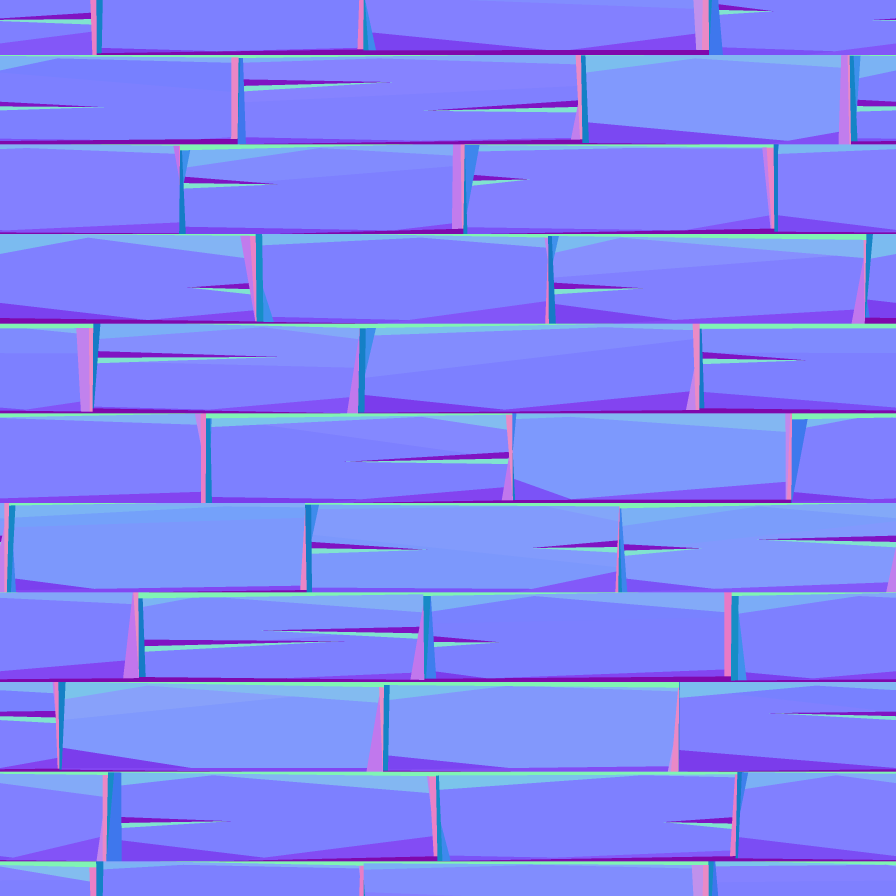
Reproduce this texture map procedurally as a WebGL 1 fragment shader.

```glsl
precision highp float;

// Tangent-space normal map of long chiselled bricks: ten staggered courses of three.
// Each brick is a stack of straight cuts (bevels, chipped ends, cracks, rims), each
// setting a surface slope; slopes are encoded as normals and supersampled.

uniform vec2 u_resolution;

const float COURSES = 10.0;
const float BRICKS = 3.0;
const float COURSE_SHIFT = 0.388;
const float TAU = 6.2831853;
const int SAMPLES = 3;

// Four random values per cell and salt, without sine
vec4 hash4(vec2 cell, float salt) {
  vec4 p = fract(vec4(cell, salt, cell.x + 7.0) * vec4(0.1031, 0.1030, 0.0973, 0.1099));
  p += dot(p, p.wzxy + 33.33);
  return fract((p.xxyz + p.yzzw) * p.zywx);
}

// Replaces the slope wherever the inside distance is positive
vec2 cut(vec2 slope, float inside, vec2 facet) {
  return mix(slope, facet, step(0.0, inside));
}

vec3 encodeNormal(vec2 slope) {
  return 0.5 + 0.5 * normalize(vec3(slope, 1.0));
}

// Sideways stagger of a course, in brick lengths; periodic over all courses
float stagger(float course) {
  float a = TAU * course / COURSES;
  return 0.566 + 0.157 * sin(a - 0.667) + 0.222 * sin(2.0 * a)
    - 0.145 * sin(3.0 * a) + 0.164 * sin(4.0 * a - 0.617) - 0.084 * cos(5.0 * a);
}

// Position of a vertical joint, slightly uneven and leaning
float joint(float index, float course, float y) {
  vec4 r = hash4(vec2(mod(index, BRICKS), course), 3.0);
  return index + 0.17 * (r.x - 0.5) + 0.016 * (r.y - 0.5) * (y - 0.5);
}

// Long bevel of two facets that meet at a thin crest
vec2 bevel(vec2 slope, float along, float depth, vec4 r, float lean) {
  float crest = mix(0.2, 0.8, r.x);
  float before = 0.04 + 0.25 * r.y * (crest - along) / crest;
  float after = 0.04 + 0.25 * r.z * (along - crest) / (1.0 - crest);
  float steep = lean * mix(0.75, 1.35, r.w);
  slope = cut(slope, before - depth, vec2(-0.04, steep));
  return cut(slope, after - depth, vec2(0.03, steep * 0.85));
}

// Chipped brick end: a broad gentle facet under a narrow steep one
vec2 chippedEnd(vec2 slope, float depth, float y, vec4 r, float side) {
  float broad = mix(r.x, r.y, y) * 0.32 - 0.12;
  float narrow = mix(r.z, r.w, y) * 0.10 - 0.015;
  slope = cut(slope, broad - depth, vec2(0.6 * side, 0.3 * (r.z - 0.4)));
  return cut(slope, narrow - depth, vec2(1.5 * side, 0.3 * (r.x - 0.3)));
}

// Tapering split with a dark upper wall and a lit lower wall
vec2 crack(vec2 slope, float depth, float y, vec4 r) {
  float present = step(r.x, 0.3);
  float spread = 0.075 * (1.0 - depth / (0.7 + 1.7 * r.y * r.y));
  float d = y - mix(0.38, 0.66, r.z) - 0.06 * (r.w - 0.5) * depth;
  float upper = min(d, spread - d);
  float lower = min(-d, 0.85 * spread + d);
  slope = mix(slope, vec2(0.0, -1.6), present * step(0.0, upper));
  return mix(slope, vec2(0.0, 1.25), present * step(0.0, lower));
}

// Tapering sliver along the very top or bottom edge
vec2 rim(vec2 slope, float along, float depth, vec2 r, float lean) {
  return cut(slope, mix(r.x, r.y, along) * 0.10 - 0.03 - depth, vec2(0.0, lean));
}

// All facets of one brick; p runs from its lower left, one course high
vec2 brickSlope(vec2 p, float width, vec2 id) {
  float along = p.x / width;
  vec4 face = hash4(id, 11.0);
  vec4 plane = hash4(id, 23.0);
  vec4 edges = hash4(id, 37.0);

  // Main face and one faint broad facet
  vec2 slope = vec2(0.06 * (face.x - 0.5), 0.2 * step(0.72, face.y));
  float split = p.y - mix(0.45, 0.8, plane.x) + (along - 0.5) * (plane.y - 0.5);
  slope += step(0.0, split) * step(0.5, face.z) * vec2(0.14 * (plane.z - 0.5), 0.13 * plane.w);

  slope = bevel(slope, along, 1.0 - p.y, hash4(id, 41.0), 0.48);
  slope = bevel(slope, along, p.y, hash4(id, 59.0), -0.48);
  slope = crack(slope, p.x, p.y, hash4(id, 67.0));
  slope = crack(slope, width - p.x, p.y, hash4(id, 79.0));
  slope = chippedEnd(slope, p.x, p.y, hash4(id, 83.0), -1.0);
  slope = chippedEnd(slope, width - p.x, p.y, hash4(id, 97.0), 1.0);
  slope = rim(slope, along, 1.0 - p.y, edges.xy, 2.2);
  return rim(slope, along, p.y, edges.zw, -2.7);
}

// Finds the brick under a canvas point and shades it
vec3 wall(vec2 uv) {
  float v = (1.0 - uv.y) * COURSES + COURSE_SHIFT;
  float course = mod(floor(v), COURSES);
  float y = 1.0 - fract(v);
  float x = uv.x * BRICKS - stagger(course);
  float index = floor(x);
  index -= step(x, joint(index, course, y));
  index += step(joint(index + 1.0, course, y), x);
  float left = joint(index, course, y);
  float right = joint(index + 1.0, course, y);
  float unit = COURSES / BRICKS;
  vec2 id = vec2(mod(index, BRICKS), course);
  return encodeNormal(brickSlope(vec2((x - left) * unit, y), (right - left) * unit, id));
}

void main() {
  vec3 sum = vec3(0.0);
  for (int j = 0; j < SAMPLES; j++) {
    for (int i = 0; i < SAMPLES; i++) {
      vec2 offset = (vec2(float(i), float(j)) + 0.5) / float(SAMPLES) - 0.5;
      sum += wall((gl_FragCoord.xy + offset) / u_resolution);
    }
  }
  gl_FragColor = vec4(sum / float(SAMPLES * SAMPLES), 1.0);
}
```
